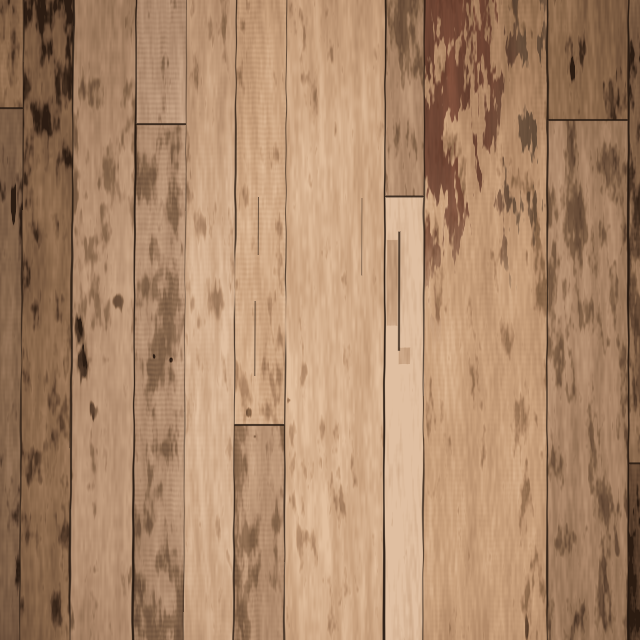
A three.js fragment shader for this texture:

```glsl
varying vec2 vUv;

const int PLANKS = 11;
const int CRACKS = 5;
const int MARKS = 12;
const float SOFT = 0.0012;
const float SLANT = 0.007;
const float SEAM_WIDTH = 0.0014;
const float GRAIN = 0.24;
const float STAIN_DEPTH = 0.36;
const float VIGNETTE = 0.36;
const vec2 LIGHT_CENTER = vec2(0.53, 0.42);
const vec3 RED_PAINT = vec3(0.40, 0.23, 0.17);
const vec3 BROWN_PAINT = vec3(0.36, 0.27, 0.20);

// Wood tones from dark gap to pale timber
const vec3 RAMP[6] = vec3[6](
  vec3(0.17, 0.11, 0.07), vec3(0.40, 0.29, 0.21), vec3(0.53, 0.40, 0.29),
  vec3(0.67, 0.52, 0.40), vec3(0.78, 0.63, 0.50), vec3(0.88, 0.75, 0.63));

// Plank borders, strength of their seams, height of end joints (-1: none)
const float EDGES[12] = float[12](-0.02, 0.034, 0.112, 0.210, 0.289, 0.367,
  0.446, 0.601, 0.662, 0.855, 0.982, 1.02);
const float SEAMS[12] = float[12](0.0, 0.8, 0.9, 1.0, 0.55, 0.85,
  0.8, 1.1, 0.8, 0.9, 1.1, 0.0);
const float JOINTS[11] = float[11](0.831, -1.0, -1.0, 0.806, -1.0, 0.336,
  -1.0, 0.693, -1.0, 0.8125, 0.276);
const float SAW[11] = float[11](0.2, 0.1, 0.1, 1.0, 0.2, 0.7, 0.0, 0.1, 0.3, 0.1, 0.2);

// Upper tone, lower tone, upper wear, lower wear
const vec4 BOARDS[11] = vec4[11](
  vec4(0.70, 0.64, 0.35, 0.35), vec4(0.58, 0.62, 0.50, 0.40),
  vec4(0.80, 0.82, 0.35, 0.30), vec4(0.86, 0.76, 0.20, 0.70),
  vec4(0.88, 0.90, 0.25, 0.22), vec4(0.87, 0.74, 0.20, 0.65),
  vec4(0.89, 0.89, 0.12, 0.15), vec4(0.72, 1.03, 0.60, 0.02),
  vec4(0.80, 0.84, 0.40, 0.30), vec4(0.68, 0.74, 0.50, 0.60),
  vec4(0.64, 0.44, 0.70, 0.75));

// Center and half size
const vec4 SPLITS[5] = vec4[5](
  vec4(0.6235, 0.545, 0.0016, 0.093), vec4(0.3985, 0.471, 0.0007, 0.058),
  vec4(0.403, 0.647, 0.0006, 0.045), vec4(0.565, 0.63, 0.0004, 0.06),
  vec4(0.111, 0.35, 0.0012, 0.05));
const vec4 INLAYS[2] = vec4[2](
  vec4(0.6125, 0.558, 0.0085, 0.067), vec4(0.632, 0.444, 0.009, 0.013));
const vec4 GOUGES[12] = vec4[12](
  vec4(0.130, 0.43, 0.009, 0.022), vec4(0.184, 0.53, 0.008, 0.014),
  vec4(0.148, 0.36, 0.011, 0.014), vec4(0.124, 0.485, 0.007, 0.020),
  vec4(0.020, 0.68, 0.005, 0.025), vec4(0.388, 0.355, 0.005, 0.008),
  vec4(0.399, 0.318, 0.003, 0.005), vec4(0.453, 0.375, 0.004, 0.006),
  vec4(0.242, 0.443, 0.003, 0.005), vec4(0.268, 0.438, 0.003, 0.004),
  vec4(0.894, 0.895, 0.005, 0.020), vec4(0.822, 0.02, 0.004, 0.018));

float hash(vec2 p) {
  return fract(sin(dot(p, vec2(127.1, 311.7))) * 43758.55);
}

float noise(vec2 p) {
  vec2 i = floor(p), f = fract(p);
  f = f * f * (3.0 - 2.0 * f);
  return mix(mix(hash(i), hash(i + vec2(1, 0)), f.x),
             mix(hash(i + vec2(0, 1)), hash(i + 1.0), f.x), f.y);
}

float fbm(vec2 p) {
  float sum = 0.0, amp = 0.533;
  for (int i = 0; i < 4; i++) {
    sum += amp * noise(p);
    p = p * 2.03 + 17.3;
    amp *= 0.5;
  }
  return sum;
}

float box(vec2 p, vec4 b) {
  vec2 d = abs(p - b.xy) - b.zw;
  return 1.0 - smoothstep(-SOFT, SOFT, max(d.x, d.y));
}

vec3 woodColor(float tone) {
  float t = clamp(tone, 0.0, 1.0) * 5.0;
  vec3 c = RAMP[0];
  for (int i = 0; i < 5; i++) c = mix(c, RAMP[i + 1], clamp(t - float(i), 0.0, 1.0));
  return c;
}

void main() {
  vec2 p = vUv;
  p.x -= SLANT * (p.y - 0.5) * (1.0 - p.x);

  // Plank lookup and seams
  int id = 0;
  float gap = 0.0;
  for (int i = 0; i < PLANKS; i++) {
    if (p.x >= EDGES[i]) id = i;
    float wobble = (noise(vec2(p.y * 30.0, float(i))) - 0.5) * 0.0015;
    float width = SEAM_WIDTH * SEAMS[i] * (0.5 + noise(vec2(p.y * 9.0, float(i) + 40.0)));
    float d = abs(p.x - EDGES[i] + wobble) - width;
    float line = (1.0 - smoothstep(-SOFT, SOFT, d)) * min(SEAMS[i], 1.0);
    if (i == 5 || i == 6) line *= 0.15 + 0.85 * smoothstep(0.01, 0.07, abs(p.y - 0.5 - 0.06 * float(6 - i)));
    gap = max(gap, line);
  }
  float joint = JOINTS[id];
  float upper = joint < 0.0 ? smoothstep(0.1, 0.9, p.y) : smoothstep(-SOFT, SOFT, p.y - joint);
  gap = max(gap, 0.9 * (1.0 - smoothstep(0.0004, 0.0026, abs(p.y - joint))));
  float seed = float(id) * 7.31 + step(joint, p.y) * 3.7;
  vec2 q = p + vec2(seed, seed * 1.7);

  // Long fibres, short pores and broad shading
  vec4 board = BOARDS[id];
  float tone = mix(board.y, board.x, upper);
  float wear = mix(board.w, board.z, upper);
  float bend = noise(q * vec2(12.0, 4.0)) * 0.02;
  float fibre = fbm(vec2((q.x + bend) * 95.0, q.y * 7.0)) - 0.5;
  float pores = noise(q * vec2(300.0, 55.0)) - 0.5;
  float broad = fbm(q * vec2(14.0, 5.0)) - 0.5;
  tone += GRAIN * (fibre + 0.45 * pores + 0.8 * broad);
  tone += SAW[id] * 0.045 * sin(p.y * 800.0 + fibre * 3.0) * noise(q * vec2(60.0, 20.0));

  // Weathered stains, inlaid strips, splits and gouges
  float stain = fbm(q * vec2(60.0, 17.0)) + 0.45 * broad + 0.25 * pores + (wear - 0.5) * 0.5;
  tone -= STAIN_DEPTH * smoothstep(0.48, 0.78, stain);
  for (int i = 0; i < 2; i++) tone -= 0.22 * box(p, INLAYS[i]);
  for (int i = 0; i < CRACKS; i++) gap = max(gap, 0.8 * box(p, SPLITS[i]));
  for (int i = 0; i < MARKS; i++) {
    float d = length((p - GOUGES[i].xy) / GOUGES[i].zw) + 1.6 * fibre + 0.9 * pores;
    tone -= 0.5 * (1.0 - smoothstep(0.4, 1.1, d));
  }

  // Light falloff and colour
  float shade = VIGNETTE * smoothstep(0.2, 0.75, length((vUv - LIGHT_CENTER) * vec2(1.0, 0.8)));
  vec3 color = woodColor(tone - shade);
  color *= 1.0 + (hash(vec2(seed, 2.0)) - 0.5) * vec3(0.03, 0.0, -0.06);

  // Flaking paint on the widest plank
  if (id == 8) {
    float side = smoothstep(0.74, 0.80, p.x + 0.1 * broad);
    float flakes = fbm(q * vec2(65.0, 16.0)) + 0.5 * broad + 0.2 * pores;
    float cover = smoothstep(0.46, 0.58, flakes + (p.y - 0.75) * 0.8 - 0.06 * side);
    vec3 paint = mix(RED_PAINT, BROWN_PAINT, side) * (1.0 + 0.5 * fibre);
    color = mix(color, paint, cover * smoothstep(0.42, 0.75, p.y) * 0.85);
  }
  color = mix(color, RAMP[0] * 0.8, gap * 0.92);
  gl_FragColor = vec4(color, 1.0);
}
```
